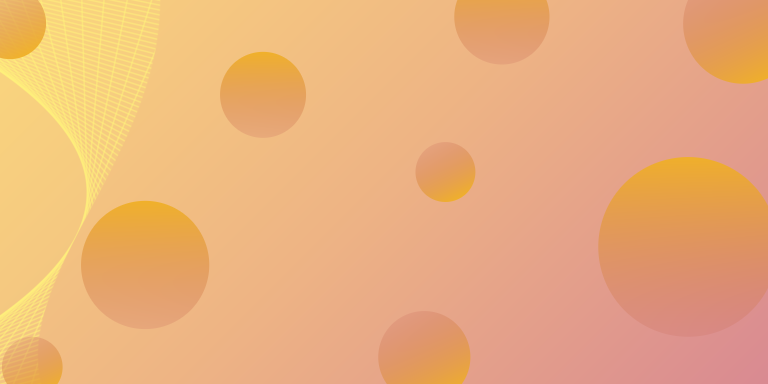
Reproduce this background procedurally as a Shadertoy shader.

```glsl
#define LINE_COUNT 96
#define LINE_WIDTH 0.0013
#define LINE_OPACITY 0.55
#define LINE_TURN 9.0
#define TURN_DEPTH 0.56
#define VEIL_OPACITY 0.12
#define ORB_SOLID 0.95
#define ORB_FADED 0.24

const vec3 HONEY = vec3(0.98, 0.83, 0.49);
const vec3 PEACH = vec3(0.93, 0.70, 0.52);
const vec3 ROSE = vec3(0.85, 0.54, 0.57);
const vec3 GOLD = vec3(0.94, 0.69, 0.15);
const vec3 CLAY = vec3(0.80, 0.44, 0.38);
const vec3 LEMON = vec3(1.0, 0.95, 0.48);

// Centre, radius, and gradient kind: +1 gold on top, -1 gold at lower right
const vec4 ORBS[9] = vec4[9](
    vec4(0.026, 0.940, 0.094, -1.0),
    vec4(0.685, 0.753, 0.112, 1.0),
    vec4(1.307, 0.956, 0.124, 1.0),
    vec4(1.935, 0.938, 0.156, -1.0),
    vec4(1.160, 0.552, 0.078, -1.0),
    vec4(0.378, 0.310, 0.167, 1.0),
    vec4(1.792, 0.357, 0.234, 1.0),
    vec4(1.105, 0.070, 0.120, -1.0),
    vec4(0.084, 0.044, 0.079, -1.0));

vec3 backdrop(vec2 p) {
    float t = (p.x + 1.0 - p.y) / 3.0;
    vec3 warm = mix(HONEY, PEACH, clamp(t * 2.0, 0.0, 1.0));
    return mix(warm, ROSE, clamp(t * 2.0 - 1.0, 0.0, 1.0));
}

// Right edge of the line fan at a given depth below the top
float fanEdge(float depth) {
    float d2 = depth * depth;
    return 0.417 - 0.74 * d2 + 0.43 * d2 * d2;
}

// Straight lines that rotate as they descend the edge, forming a caustic
float lineFan(vec2 p, float pixel) {
    vec2 q = vec2(p.x, 1.0 - p.y);
    float inside = smoothstep(pixel, -pixel, q.x - fanEdge(q.y));
    if (inside <= 0.0) return 0.0;

    float clear = 1.0 - VEIL_OPACITY;
    float strength = LINE_OPACITY * min(1.0, 2.0 * LINE_WIDTH / pixel);
    for (int i = 0; i < LINE_COUNT; i++) {
        float depth = mix(-0.1, 1.1, float(i) / float(LINE_COUNT - 1));
        vec2 anchor = vec2(fanEdge(depth), depth);
        vec2 normal = normalize(vec2(1.0, LINE_TURN * (depth - TURN_DEPTH)));
        float dist = abs(dot(q - anchor, normal));
        float cover = smoothstep(LINE_WIDTH + pixel, 0.0, dist);
        clear *= 1.0 - strength * cover;
    }
    return (1.0 - clear) * inside;
}

vec3 addOrb(vec3 base, vec2 p, vec4 orb, float pixel) {
    vec2 q = (p - orb.xy) / orb.z;
    vec2 goldSide = orb.w > 0.0 ? vec2(0.0, 1.0) : vec2(0.45, -0.89);
    float t = clamp(0.5 + 0.5 * dot(q, goldSide), 0.0, 1.0);
    float disc = clamp(0.5 + (1.0 - length(q)) * orb.z / pixel, 0.0, 1.0);
    return mix(base, mix(CLAY, GOLD, t), disc * mix(ORB_FADED, ORB_SOLID, t));
}

void mainImage(out vec4 fragColor, in vec2 fragCoord) {
    float pixel = 1.0 / iResolution.y;
    vec2 p = fragCoord * pixel;

    vec3 color = mix(backdrop(p), LEMON, lineFan(p, pixel));
    for (int i = 0; i < 9; i++) {
        color = addOrb(color, p, ORBS[i], pixel);
    }
    fragColor = vec4(color, 1.0);
}
```
